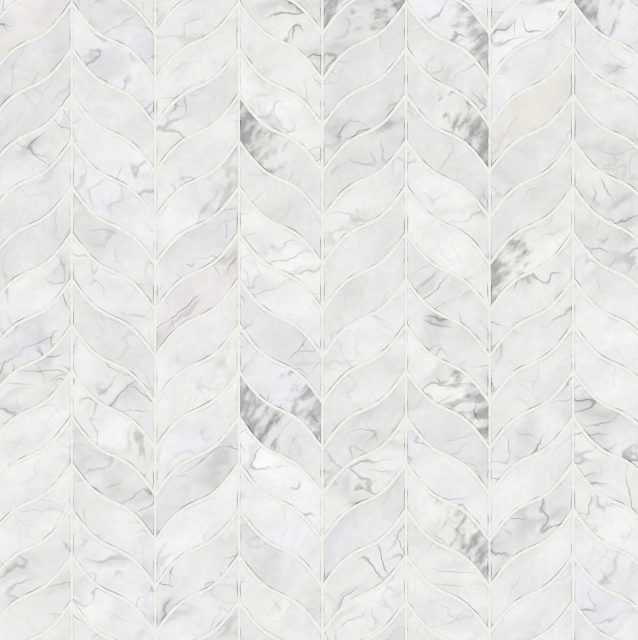
Reproduce this pattern procedurally as a Shadertoy shader.

```glsl
// Marble leaf mosaic: mirrored columns of S-curved tiles with pale grout.
// A folded column coordinate bends the rows; each tile gets its own tone,
// tint, vein direction and smudges from hashes and warped gradient noise.

float hash(vec2 p) {
    vec3 h = fract(vec3(p.xyx) * 0.1031);
    h += dot(h, h.yzx + 33.33);
    return fract((h.x + h.y) * h.z);
}

vec2 gradient(vec2 cell) {
    float angle = 6.2832 * hash(cell);
    return vec2(cos(angle), sin(angle));
}

float gradientNoise(vec2 p) {
    vec2 i = floor(p), f = fract(p);
    vec2 w = f * f * f * (f * (f * 6.0 - 15.0) + 10.0);
    vec2 e = vec2(0.0, 1.0);
    float low = mix(dot(gradient(i), f), dot(gradient(i + e.yx), f - e.yx), w.x);
    float high = mix(dot(gradient(i + e), f - e), dot(gradient(i + 1.0), f - 1.0), w.x);
    return mix(low, high, w.y);
}

float fbm(vec2 p) {
    float sum = 0.0, amplitude = 0.6;
    for (int i = 0; i < 4; i++) {
        sum += amplitude * gradientNoise(p);
        p = mat2(1.6, 1.2, -1.2, 1.6) * p + 7.3;
        amplitude *= 0.5;
    }
    return sum;
}

// Thin line along the zero crossing of a noise value
float vein(float n, float width) {
    return 1.0 - smoothstep(0.0, width, abs(n));
}

vec3 marble(vec2 p, vec2 tile, vec2 local) {
    float tone = hash(tile + 3.7);
    float character = hash(tile + 41.3);
    float angle = mix(-0.2, 1.3, hash(tile + 17.1));
    vec2 q = mat2(cos(angle), -sin(angle), sin(angle), cos(angle)) * p;
    q += 20.0 * vec2(hash(tile + 5.9), hash(tile + 9.2));

    // Polished base with soft clouds
    vec3 color = vec3(mix(0.893, 0.942, tone));
    float cloud = fbm(q * vec2(11.0, 19.0));
    color += 0.07 * cloud;

    // Drifting tint between cool violet and pale cream, a few tiles warm
    float tint = 1.2 * gradientNoise(q * 12.0 + 5.0) + 0.8 * gradientNoise(q * 42.0);
    tint += 0.9 * (hash(tile + 55.0) - 0.5);
    color += vec3(0.001, 0.004, -0.016) * tint + vec3(0.001, 0.001, -0.003);
    color += vec3(0.008, -0.002, -0.012) * smoothstep(0.93, 1.0, hash(tile + 73.0));

    // Long soft bands, then fine crossing veins broken up by masks
    vec2 warp = 0.5 * vec2(fbm(q * 18.0), fbm(q * 18.0 + 31.0));
    float broad = vein(gradientNoise(q * vec2(7.0, 18.0) + warp), 0.2);
    float fine = vein(gradientNoise(q * vec2(8.0, 25.0) + warp + 50.0), 0.055);
    float crossing = vein(gradientNoise(q * vec2(27.0, 11.0) + warp + 33.0), 0.05);
    float mask = smoothstep(-0.15, 0.4, gradientNoise(q * 15.0 + 80.0));
    float otherMask = smoothstep(0.0, 0.45, gradientNoise(q * 19.0 + 8.0));
    float strength = mix(0.2, 1.0, character * character);
    vec3 veinGrey = vec3(1.0, 0.985, 0.965);
    color -= 0.1 * veinGrey * broad * mask * strength;
    color -= 0.24 * veinGrey * fine * mask * strength;
    color -= 0.24 * veinGrey * crossing * otherMask * strength;

    // Dark streaked mineral patch gathered at one tip of a few tiles
    float end = hash(tile + 61.0) < 0.65 ? local.x : 1.0 - local.x;
    float mottle = fbm(q * vec2(35.0, 70.0) + 12.0);
    float patchy = smoothstep(-0.15, 0.3, 0.7 * mottle + 0.25 - 0.8 * end);
    float smoky = smoothstep(0.87, 0.95, hash(tile + 27.0));
    color -= 0.24 * veinGrey * patchy * smoky * (0.8 + 0.8 * mottle);

    // Crystal grain
    color += 0.016 * gradientNoise(p * 170.0) + 0.014 * gradientNoise(p * 75.0);
    return color;
}

void mainImage(out vec4 fragColor, in vec2 fragCoord) {
    vec2 p = fragCoord / iResolution.y;
    float pixel = 1.0 / iResolution.y;

    // Fold columns into left and right halves of a chevron
    float column = (p.x - 0.112) / 0.1306;
    float across = abs(mod(column + 1.0, 2.0) - 1.0);

    // Rows drop along an S-curve, steep at the tips and flatter between
    float drop = across + 0.085 * sin(6.2832 * across);
    float row = (p.y - 0.5638 + 0.121 * drop) / 0.072;
    vec2 tile = vec2(floor(column), floor(row)) + 100.0;
    float along = fract(row);

    // Distances to the curved joints and the straight column joints
    float slope = 0.9265 * (1.0 + 0.534 * cos(6.2832 * across));
    float curveGap = min(along, 1.0 - along) * 0.072 / sqrt(1.0 + slope * slope);
    float columnGap = min(across, 1.0 - across) * 0.1306;
    float rough = 0.0006 * gradientNoise(p * 130.0) + 0.0008 * gradientNoise(p * 28.0);
    float edge = min(curveGap - 0.0024, columnGap - 0.0019) + rough;

    vec3 color = marble(p, tile, vec2(across, along));

    // Uneven grey hairline where the tile meets the grout
    float shade = 1.0 - smoothstep(0.0, 0.0006 + pixel, abs(edge - 0.0004));
    float worn = smoothstep(-0.15, 0.45, gradientNoise(p * 45.0 + 19.0));
    color -= 0.2 * shade * (0.2 + worn) * (along > 0.5 ? 0.35 : 1.0);

    // Sandy off-white grout
    vec3 grout = vec3(0.943, 0.938, 0.912) + 0.04 * gradientNoise(p * 240.0);
    color = mix(grout, color, smoothstep(-0.7 * pixel, 0.7 * pixel, edge));
    fragColor = vec4(clamp(color, 0.0, 1.0), 1.0);
}
```
